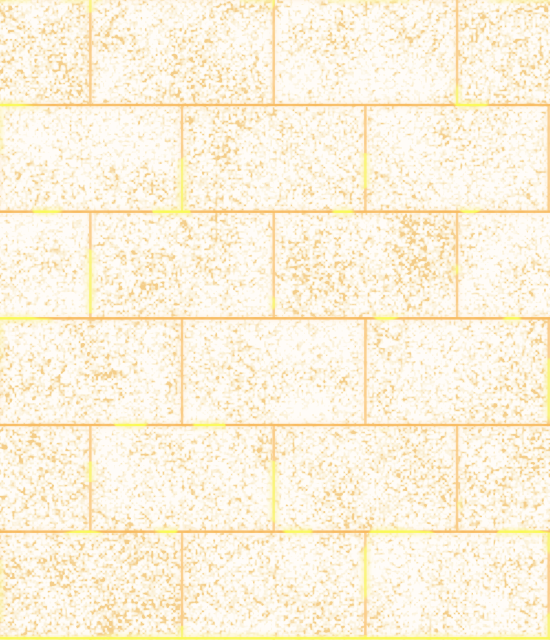
Give the GLSL for this texture, as a WebGL 2 fragment shader.

```glsl
#version 300 es
precision highp float;

uniform vec2 u_resolution;
out vec4 fragColor;

float hash(vec2 p) {
    vec3 q = fract(vec3(p.xyx) * 0.1031);
    q += dot(q, q.yzx + 33.33);
    return fract((q.x + q.y) * q.z);
}

float valueNoise(vec2 p) {
    vec2 cell = floor(p);
    vec2 f = fract(p);
    f = f * f * (3.0 - 2.0 * f);
    float low = mix(hash(cell), hash(cell + vec2(1.0, 0.0)), f.x);
    float high = mix(hash(cell + vec2(0.0, 1.0)), hash(cell + vec2(1.0, 1.0)), f.x);
    return mix(low, high, f.y);
}

// Wormy grain, denser where the mottle and the block tone are high
float grainLevel(vec2 p, vec2 block) {
    float fine = valueNoise(p * 290.0 + 17.0);
    float coarse = valueNoise(mat2(0.8, 0.6, -0.6, 0.8) * p * 190.0 + 60.0);
    float density = 0.6 * valueNoise(p * 17.0 + 5.0) + 0.4 * hash(block + 3.7);
    return 0.62 * fine + 0.38 * coarse + 0.34 * (density - 0.5);
}

void main() {
    // Canvas height is one unit, three blocks across and six courses up
    vec2 p = gl_FragCoord.xy / u_resolution * vec2(0.859375, 1.0);
    float aa = 0.6 / u_resolution.y;
    vec2 blockSize = vec2(0.859375 / 3.0, 1.0 / 6.0);

    // Running bond: every second course shifts by half a block
    vec2 grid = (p + vec2(0.002, -0.0026)) / blockSize;
    float course = floor(grid.y);
    grid.x += 0.5 * mod(course, 2.0);
    vec2 block = vec2(mod(floor(grid.x), 3.0), course);
    vec2 local = fract(grid);
    vec2 edge = min(local, 1.0 - local) * blockSize;
    float nearest = min(edge.x, edge.y);

    // Speckled face
    float grain = grainLevel(p, block);
    vec3 color = vec3(1.0, 0.99, 0.973);
    color = mix(color, vec3(0.985, 0.945, 0.85), smoothstep(0.36, 0.68, grain));
    color = mix(color, vec3(0.95, 0.78, 0.48), 0.85 * smoothstep(0.62, 0.9, grain));

    // Soft warm rim around each block
    float rim = exp(-nearest / 0.004);
    color = mix(color, vec3(0.99, 0.88, 0.72), 0.5 * rim);

    // Yellow stains that follow the joints, and the whole lowest bed joint
    float stain = smoothstep(0.63, 0.68, valueNoise(p * vec2(15.0, 19.0) + 41.0));
    stain = max(stain, 1.0 - smoothstep(0.006, 0.009, p.y));
    float spill = stain * (1.0 - smoothstep(0.003, 0.012, nearest));
    color = mix(color, vec3(0.99, 0.97, 0.66), spill * (0.2 + 0.5 * grain));

    // Joints: crisp bed joints, paler upright joints
    float wear = valueNoise(p * 130.0 + 9.0);
    float upright = 1.0 - smoothstep(0.0019 - aa, 0.0019 + aa, edge.x);
    float bed = 1.0 - smoothstep(0.0019 - aa, 0.0019 + aa, edge.y);
    vec3 uprightColor = mix(vec3(0.98, 0.8, 0.53), vec3(0.98, 0.96, 0.46), stain);
    vec3 bedColor = mix(vec3(0.97, 0.73, 0.37), vec3(0.98, 0.98, 0.32), stain);
    color = mix(color, uprightColor, upright * (0.78 + 0.22 * wear));
    color = mix(color, bedColor, bed * (0.82 + 0.18 * wear));

    fragColor = vec4(color, 1.0);
}
```
